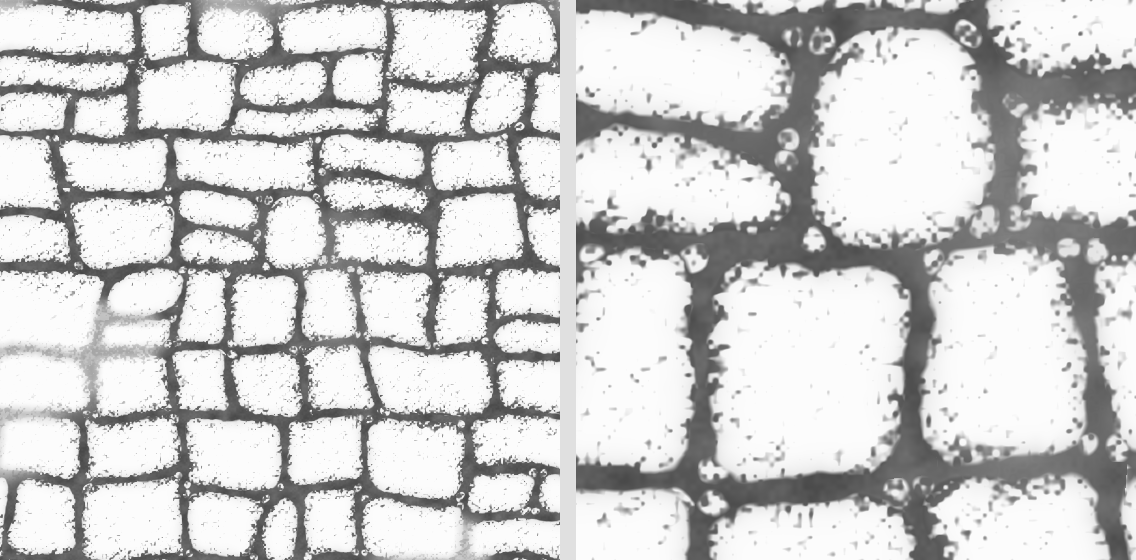
Left, the full canvas; right, a detail of the centre.
Give the GLSL for this texture map, as a WebGL 1 fragment shader.

```glsl
precision highp float;
// Rough stone wall in black and white: jittered bands of blocks are cut again
// and again by slanted lines into stones, which get rounded corners, dark
// mortar, speckled rims, small pebbles and a few soft worn patches.

uniform vec2 u_resolution;

#define BLOCK_SIZE vec2(0.44, 0.25)
#define JOINT_HALF_WIDTH 0.0062
#define CORNER_RADIUS 0.030
#define RIM_WIDTH 0.012
#define WARP 0.006
#define GRAIN_SCALE 300.0
#define STONE_TONE 0.99
#define MORTAR_TONE 0.26
#define SPECK_DEPTH 0.56
#define WEAR_START 0.64
#define PEBBLE_SHARE 0.45

float hash(vec2 p) {
  vec3 q = fract(p.xyx * 0.1031);
  q += dot(q, q.yzx + 33.33);
  return fract((q.x + q.y) * q.z);
}

float noise(vec2 p) {
  vec2 i = floor(p), f = fract(p);
  f = f * f * (3.0 - 2.0 * f);
  return mix(mix(hash(i), hash(i + vec2(1.0, 0.0)), f.x),
             mix(hash(i + vec2(0.0, 1.0)), hash(i + 1.0), f.x), f.y);
}

// Jittered 1D division: returns lower edge, upper edge and index.
float slotEdge(float k, float seed) {
  return k + 0.4 * (hash(vec2(k, seed)) - 0.5);
}

vec3 slot(float v, float seed) {
  float k = floor(v);
  k += step(slotEdge(k + 1.0, seed), v) - (1.0 - step(slotEdge(k, seed), v));
  return vec3(slotEdge(k, seed), slotEdge(k + 1.0, seed), k);
}

// Finds the stone around p: distances to its nearest two sides, and its seed.
vec2 stoneSides(vec2 p, out vec2 seed) {
  vec3 row = slot(p.y / BLOCK_SIZE.y, 7.0);
  vec3 col = slot(p.x / BLOCK_SIZE.x + 0.37 * row.z, 20.0 + row.z);
  vec2 lo = vec2(col.x - 0.37 * row.z, row.x) * BLOCK_SIZE;
  vec2 hi = vec2(col.y - 0.37 * row.z, row.y) * BLOCK_SIZE;
  vec2 a = lo, b = hi;                       // slanted sides, seen from p
  seed = vec2(col.z + 31.0, row.z * 13.0 + 5.0);
  for (int i = 0; i < 5; i++) {
    vec2 size = hi - lo;
    if (size.x * size.y < mix(0.017, 0.035, hash(seed + 3.7))) break;
    bool upright = size.x > size.y * mix(1.2, 2.0, hash(seed + 9.1));
    vec2 axis = upright ? vec2(1.0, 0.0) : vec2(0.0, 1.0);
    float tilt = (hash(seed + 6.3) - 0.5) * (upright ? 0.32 : 0.10);
    float cut = dot(mix(lo, hi, mix(0.36, 0.64, hash(seed))), axis);
    float line = cut + tilt * dot(p - 0.5 * (lo + hi), axis.yx);
    float side = step(line, dot(p, axis));
    lo = mix(lo, vec2(cut), axis * side);
    a = mix(a, vec2(line), axis * side);
    hi = mix(hi, vec2(cut), axis * (1.0 - side));
    b = mix(b, vec2(line), axis * (1.0 - side));
    seed = vec2(seed.x * 2.0 + side, seed.y + 11.0);
  }
  return min(p - a, b - p);
}

// Inner distance of a rounded corner from the distances to both sides.
float roundedInside(vec2 q, float r) {
  return r - length(max(r - q, 0.0)) + max(min(q.x, q.y) - r, 0.0);
}

void main() {
  vec2 p = gl_FragCoord.xy / u_resolution.y;
  float soft = max(0.0018, 0.8 / u_resolution.y);

  // Wavy joints from layered sines
  vec2 w = p + WARP * sin(p.yx * vec2(17.0, 21.0) + vec2(1.0, 4.0))
             + 0.4 * WARP * sin(p.yx * vec2(47.0, 39.0) + p * 25.0);
  vec2 seed;
  vec2 q = stoneSides(w + 2.0, seed);
  float radius = CORNER_RADIUS * mix(0.6, 1.35, hash(seed + 2.2));
  float d = roundedInside(q, radius);
  d += 0.006 * (noise(p * 42.0) - 0.5) + 0.003 * (noise(p * 140.0) - 0.5);
  float inset = d - JOINT_HALF_WIDTH * mix(0.7, 1.3, noise(p * 11.0));

  // Fine grain with strokes rising to the right
  vec2 along = vec2(dot(p, vec2(0.82, 0.57)), dot(p, vec2(-0.57, 0.82)));
  float grain = 0.6 * noise(p * GRAIN_SCALE)
              + 0.4 * noise(along * vec2(65.0, 190.0) + 40.0);

  // Stone face: white, with dirt gathered at the rim and in loose patches
  float rim = exp(-max(inset, 0.0) / RIM_WIDTH);
  float patches = noise(p * 13.0 + 8.0);
  float dirt = 0.14 + rim * mix(0.4, 1.15, patches)
             + 0.36 * smoothstep(0.5, 0.9, noise(p * 8.0 + 60.0)) * patches;
  float speck = smoothstep(0.0, 0.32, grain - 0.85 + 0.55 * dirt);
  float face = STONE_TONE - SPECK_DEPTH * speck - 0.10 * rim * rim;

  // Mortar with pebbles tucked into the corners
  float mortar = MORTAR_TONE + 0.13 * noise(p * 55.0) + 0.07 * grain;
  float pebbleRadius = mix(0.006, 0.009, hash(seed + 4.4));
  float pebble = length(q - pebbleRadius - 0.001) - pebbleRadius;
  pebble += 0.004 * (noise(p * 110.0) - 0.5);
  float chosen = step(hash(floor(w * 9.0) + seed), PEBBLE_SHARE);
  float pebbleTone = mix(0.4, 0.95, smoothstep(0.3, 0.65, grain));
  mortar = mix(mortar, pebbleTone, chosen * (1.0 - smoothstep(-0.002, 0.001, pebble)));

  float tone = mix(mortar, face, smoothstep(-soft, soft, inset));

  // Worn patches where the joints blur away
  float wear = smoothstep(WEAR_START, WEAR_START + 0.16, noise(p * 5.0 + 17.0));
  float blurred = mix(0.80, STONE_TONE, smoothstep(-0.004, 0.022, d));
  tone = mix(tone, blurred - 0.12 * speck, 0.9 * wear);

  gl_FragColor = vec4(vec3(clamp(tone, 0.0, 1.0)), 1.0);
}
```
